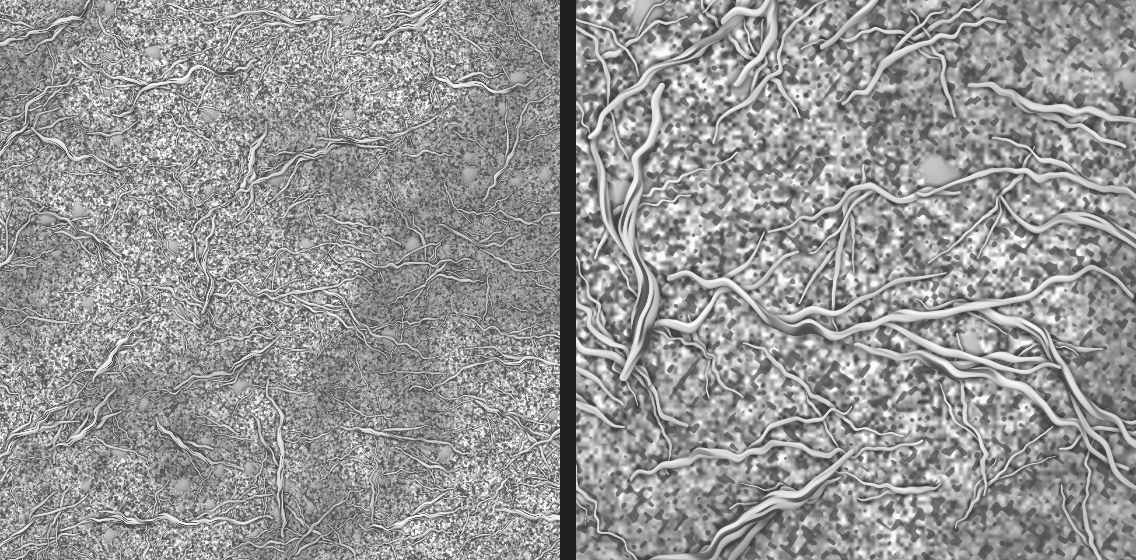
Left, the full canvas; right, a detail of the centre.
Give the GLSL for this texture, as a WebGL 1 fragment shader.

```glsl
precision highp float;
// Grey soil laced with fibrous roots. Layered noise makes gritty ground with
// smooth dull patches, domes make pebbles, and jittered grids of kinked, tapered,
// forking strands are painted over it from fine rootlets to thick roots.

uniform vec2 u_resolution;

vec2 hash2(vec2 p) {
  vec3 q = fract(p.xyx * vec3(0.1031, 0.1030, 0.0973));
  q += dot(q, q.yzx + 33.33);
  return fract((q.xx + q.yz) * q.zy);
}

float noise(vec2 p) {
  vec2 i = floor(p), f = fract(p);
  f = f * f * (3.0 - 2.0 * f);
  return mix(mix(hash2(i).x, hash2(i + vec2(1, 0)).x, f.x),
             mix(hash2(i + vec2(0, 1)).x, hash2(i + vec2(1, 1)).x, f.x), f.y);
}

float fbm(vec2 p) {
  float sum = 0.0, gain = 0.5;
  for (int i = 0; i < 4; i++) {
    sum += gain * noise(p);
    p = mat2(1.6, 1.2, -1.2, 1.6) * p + 7.3;
    gain *= 0.5;
  }
  return sum / 0.9375;
}

// Soft stones on a jittered grid, lit from the upper left
float pebbles(float tone, vec2 uv, float cells, float density, float seed) {
  vec2 p = uv * cells, base = floor(p);
  for (int j = -1; j <= 1; j++)
    for (int i = -1; i <= 1; i++) {
      vec2 id = base + vec2(i, j);
      vec2 place = hash2(id + seed), kind = hash2(id + seed + 41.7);
      if (kind.x > density) continue;
      vec2 q = p - id - 0.2 - 0.6 * place;
      float radius = mix(0.11, 0.26, kind.y);
      float angle = atan(q.y, q.x);
      float outline = 1.0 + 0.15 * sin(angle * 3.0 + place.x * 6.3) + 0.12 * sin(angle * 2.0 + place.y * 6.3);
      float d = length(q) / (radius * outline);
      float dome = 0.66 + 0.1 * dot(q, vec2(-0.5, 0.8)) / radius + 0.08 * (1.0 - d * d);
      tone = mix(tone, dome, smoothstep(1.15, 0.7, d));
    }
  return tone;
}

// One strand along x, pointed at both ends, split by dark gaps between fibres
float strand(float tone, vec2 q, float len, float width, float light, float seed) {
  float along = clamp(q.x / len, 0.0, 1.0);
  float w = width * mix(1.0, 0.3, along) * mix(0.35, 1.0, smoothstep(0.0, 0.25, along));
  w *= 0.65 + 0.7 * noise(vec2(q.x * 85.0, seed));
  float over = max(max(-q.x, q.x - len), 0.0);
  float d = length(vec2(over, q.y)) - w;
  if (d > width + 0.004) return tone;
  float edge = 0.7 / u_resolution.y;
  float v = clamp(q.y / w, -1.0, 1.0);
  float thick = smoothstep(0.0015, 0.005, w);
  float fibre = noise(vec2(q.x * 48.0 + seed, q.y * 560.0 + q.x * 75.0 + seed));
  float body = 0.84 + 0.14 * v * light - 0.26 * v * v * v * v;
  body += (fibre - 0.5) * mix(0.15, 0.3, thick);
  body -= 0.42 * thick * smoothstep(0.42, 0.2, fibre);
  tone *= 1.0 - 0.33 * smoothstep(width * 0.5 + 0.002, 0.0, d);
  return mix(tone, clamp(body, 0.3, 0.97), smoothstep(edge, -edge, d));
}

// A layer of roots, one per filled grid cell, with up to two side branches
float roots(float tone, vec2 uv, float cells, float width, float fill, float lean, float seed) {
  vec2 p = uv * cells, base = floor(p);
  for (int j = -1; j <= 1; j++)
    for (int i = -1; i <= 1; i++) {
      vec2 id = base + vec2(i, j);
      vec2 place = hash2(id + seed), kind = hash2(id + seed + 57.3);
      if (fract(kind.x * 13.0 + place.y * 5.0) > fill) continue;
      // Lean turns directions towards the horizontal
      float angle = 6.2832 * kind.x;
      angle -= lean * sin(2.0 * angle);
      float c = cos(angle), s = sin(angle);
      vec2 q = p - id - 0.1 - 0.8 * place;
      q = vec2(c * q.x + s * q.y, c * q.y - s * q.x);
      float reach = mix(0.4, 0.85, kind.y);
      q.y += 0.09 * sin(q.x * 3.0 + 6.3 * place.x);
      q.y += 0.13 * (noise(vec2(q.x * 5.0, 90.0 * kind.x)) - 0.5);
      q.y += 0.05 * (noise(vec2(q.x * 14.0, 70.0 * kind.y)) - 0.5);
      q.x += reach;
      float light = dot(vec2(-s, c), vec2(-0.5, 0.86));
      float thick = width * mix(0.65, 1.2, fract(kind.y * 7.0 + place.x));
      float len = 2.0 * reach;
      // Branches first, so the main root covers the joints
      for (int b = 0; b < 2; b++) {
        float side = 1.0 - 2.0 * float(b);
        float pick = fract(place.x * 3.0 + kind.y * 5.0 + 0.43 * float(b));
        if (pick > 0.55) continue;
        float x = q.x - len * (0.15 + 0.6 * pick);
        float y = q.y - side * ((0.3 + 0.6 * pick) * x - 0.2 * x * x);
        tone = strand(tone, vec2(x, y * 0.9) / cells, len * 0.4 / cells, thick * 0.62, light, pick * 50.0);
      }
      tone = strand(tone, q / cells, len / cells, thick, light, place.y * 50.0);
    }
  return tone;
}

float soil(vec2 uv, float rough) {
  vec2 turned = mat2(0.8, 0.6, -0.6, 0.8) * uv;
  float grit = 0.5 * noise(turned * 210.0) + 0.6 * noise(uv * 400.0 + 9.0) - 0.55;
  float tone = mix(0.61, 0.69, rough) + grit * mix(0.4, 0.95, rough);
  tone += 0.25 * (fbm(uv * 38.0) - 0.5);
  tone = pebbles(tone, uv, 90.0, 0.4, 3.0);
  float pores = smoothstep(0.62, 0.8, noise(turned * 300.0 + 31.0));
  return mix(tone, 0.3, pores * 0.75);
}

void main() {
  vec2 uv = gl_FragCoord.xy / u_resolution.y;
  float rough = smoothstep(0.28, 0.58, fbm(uv * 4.5 + 2.7));
  float tone = soil(uv, rough);
  tone = pebbles(tone, uv, 17.0, 0.2, 11.0);
  tone = roots(tone, uv, 15.0, 0.0021, 0.75, 0.08, 5.0);
  tone = roots(tone, uv + 0.37, 9.5, 0.0034, 0.75, 0.15, 23.0);
  tone = roots(tone, uv + 0.61, 5.6, 0.0068, 0.95, 0.28, 71.0);
  tone *= mix(0.93, 1.02, rough);
  gl_FragColor = vec4(vec3(clamp(tone, 0.25, 0.98)), 1.0);
}
```
